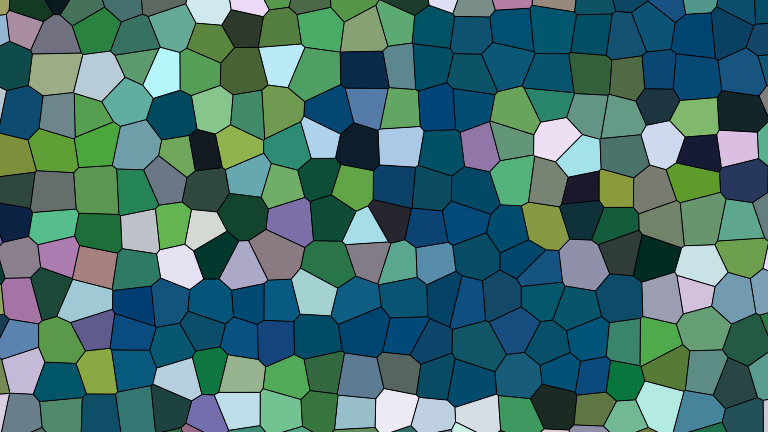
Reproduce this pattern procedurally as a Shadertoy shader.

```glsl
const float CELLS_PER_HEIGHT = 11.4;
const float JITTER = 0.62;           // seed freedom inside its grid square
const float LINE_HALF_WIDTH = 0.0013; // in canvas heights
const float SHORE_ROUGHNESS = 0.07;
const float STRAY_WATER = 0.05;      // share of land cells that turn to water
const float CLUSTERING = 0.3;        // how strongly similar tones gather

const vec3 LINE_COLOR  = vec3(0.01, 0.02, 0.03);
const vec3 WATER       = vec3(0.03, 0.305, 0.445);
const vec3 DEEP_SHADE  = vec3(0.09, 0.21, 0.23);
const vec3 DARK_GREEN  = vec3(0.22, 0.44, 0.32);
const vec3 LIGHT_GREEN = vec3(0.42, 0.63, 0.39);
const vec3 SLATE       = vec3(0.49, 0.53, 0.61);
const vec3 PALE        = vec3(0.76, 0.84, 0.89);

vec3 hash3(vec2 p) {
    vec3 q = fract(p.xyx * vec3(0.1031, 0.1030, 0.0973));
    q += dot(q, q.yxz + 33.33);
    return fract((q.xxy + q.yzz) * q.zyx);
}

vec2 gradient(vec2 p) {
    float angle = 6.2832 * hash3(p + 71.0).x;
    return vec2(cos(angle), sin(angle));
}

float gradientNoise(vec2 p) {
    vec2 i = floor(p), f = p - i;
    vec2 u = f * f * f * (f * (f * 6.0 - 15.0) + 10.0);
    vec2 e = vec2(0.0, 1.0);
    float low  = mix(dot(gradient(i), f), dot(gradient(i + e.yx), f - e.yx), u.x);
    float high = mix(dot(gradient(i + e), f - e), dot(gradient(i + 1.0), f - 1.0), u.x);
    return mix(low, high, u.y);
}

float segmentDistance(vec2 p, vec2 a, vec2 b) {
    vec2 ab = b - a;
    return length(p - a - ab * clamp(dot(p - a, ab) / dot(ab, ab), 0.0, 1.0));
}

// Signed distance to the water: an upper bay, a channel and a lower reach
float waterDistance(vec2 p) {
    float d = segmentDistance(p, vec2(1.06, 0.91), vec2(1.80, 0.92)) - 0.10;
    d = min(d, segmentDistance(p, vec2(1.06, 0.88), vec2(1.01, 0.56)) - 0.07);
    d = min(d, segmentDistance(p, vec2(1.03, 0.54), vec2(1.27, 0.28)) - 0.09);
    d = min(d, segmentDistance(p, vec2(0.36, 0.24), vec2(1.36, 0.23)) - 0.09);
    d = min(d, segmentDistance(p, vec2(1.00, 0.11), vec2(1.32, 0.11)) - 0.05);
    d = min(d, segmentDistance(p, vec2(0.22, 0.04), vec2(0.29, 0.16)) - 0.05);
    return d + SHORE_ROUGHNESS * gradientNoise(p * 6.0);
}

vec2 seedPosition(vec2 cell) {
    return cell + 0.5 + JITTER * (hash3(cell + 11.0).xy - 0.5);
}

vec3 cellColor(vec2 cell) {
    vec2 place = seedPosition(cell) / CELLS_PER_HEIGHT;
    vec3 choice = hash3(cell + 137.0);
    vec3 tint = hash3(cell + 293.0) - 0.5;

    if (waterDistance(place) < 0.0 || choice.y < STRAY_WATER)
        return WATER + tint * vec3(0.09, 0.08, 0.09) + 0.06 * (choice.z - 0.5);

    // Land tones run from dark to pale
    float tone = choice.x + CLUSTERING * gradientNoise(place * 4.0 + 5.0);
    vec3 base = DEEP_SHADE;
    vec3 spread = vec3(0.14, 0.16, 0.16);
    if (tone > 0.10) { base = DARK_GREEN;  spread = vec3(0.24, 0.18, 0.24); }
    if (tone > 0.32) { base = LIGHT_GREEN; spread = vec3(0.32, 0.18, 0.34); }
    if (tone > 0.60) { base = SLATE;       spread = vec3(0.36, 0.22, 0.24); }
    if (tone > 0.78) { base = PALE;        spread = vec3(0.26, 0.14, 0.12); }
    return clamp(base + tint * spread + 0.14 * (choice.z - 0.5), 0.0, 1.0);
}

void mainImage(out vec4 fragColor, in vec2 fragCoord) {
    float pixel = 1.0 / iResolution.y;
    vec2 p = fragCoord * pixel * CELLS_PER_HEIGHT;
    vec2 home = floor(p);

    // Nearest seed
    vec2 nearestCell = home;
    vec2 toNearest = vec2(8.0);
    for (int y = -1; y <= 1; y++)
    for (int x = -1; x <= 1; x++) {
        vec2 cell = home + vec2(x, y);
        vec2 toSeed = seedPosition(cell) - p;
        if (dot(toSeed, toSeed) < dot(toNearest, toNearest)) {
            toNearest = toSeed;
            nearestCell = cell;
        }
    }

    // Distance to the closest border between seeds
    float border = 8.0;
    for (int y = -2; y <= 2; y++)
    for (int x = -2; x <= 2; x++) {
        if (x == 0 && y == 0) continue;
        vec2 toSeed = seedPosition(nearestCell + vec2(x, y)) - p;
        border = min(border, dot(0.5 * (toNearest + toSeed), normalize(toSeed - toNearest)));
    }
    border /= CELLS_PER_HEIGHT;

    float fill = smoothstep(LINE_HALF_WIDTH - 0.5 * pixel, LINE_HALF_WIDTH + 0.5 * pixel, border);
    fragColor = vec4(mix(LINE_COLOR, cellColor(nearestCell), fill), 1.0);
}
```
